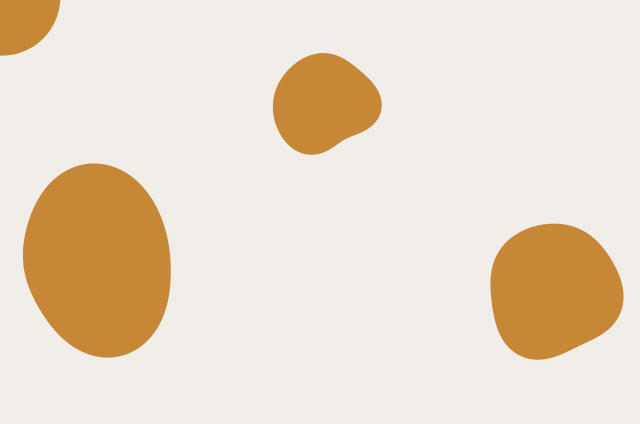
Reproduce this background procedurally as a WebGL 2 fragment shader.

```glsl
#version 300 es
precision highp float;
// Draws a few large, soft ochre pebbles on a plain warm off-white ground.

uniform vec2 u_resolution;
out vec4 fragColor;

const vec3 GROUND = vec3(0.947, 0.935, 0.917);
const vec3 OCHRE = vec3(0.776, 0.531, 0.214);

// Layout in canvas heights: pebbles alternate between two falling rows
const int PEBBLE_COUNT = 4;
const float COLUMN_START = -0.312;
const float COLUMN_STEP = 0.541;
const vec2 ROW_START = vec2(1.0, 0.427);     // upper row, lower row
const vec2 ROW_FALL = vec2(0.125, 0.038);

// Outline of each pebble: mean radius and the weights of four harmonics
const float RADIUS[PEBBLE_COUNT] = float[](0.138, 0.198, 0.119, 0.1576);
const vec4 COS_WEIGHT[PEBBLE_COUNT] = vec4[](
    vec4(0.030, 0.000, 0.000, 0.000),
    vec4(0.016, -0.136, -0.021, 0.014),
    vec4(-0.053, 0.054, 0.069, 0.025),
    vec4(-0.033, -0.001, 0.049, -0.007));
const vec4 SIN_WEIGHT[PEBBLE_COUNT] = vec4[](
    vec4(0.050, 0.000, 0.000, 0.000),
    vec4(-0.012, -0.047, 0.000, 0.011),
    vec4(0.059, 0.049, -0.016, -0.018),
    vec4(0.007, 0.017, -0.011, -0.030));
const vec4 HARMONICS = vec4(1.0, 2.0, 3.0, 4.0);

// Columns are evenly spaced; the first is held at the left edge
vec2 pebbleCentre(int i) {
    float index = float(i);
    int row = i % 2;
    float x = max(0.0, COLUMN_START + COLUMN_STEP * index);
    return vec2(x, ROW_START[row] - ROW_FALL[row] * index);
}

// Approximate signed distance, corrected for the slope of the outline
float pebbleDistance(vec2 p, int i) {
    vec4 angles = HARMONICS * atan(p.y, p.x);
    vec4 c = cos(angles);
    vec4 s = sin(angles);
    float swell = 1.0 + dot(COS_WEIGHT[i], c) + dot(SIN_WEIGHT[i], s);
    float slope = dot(HARMONICS, SIN_WEIGHT[i] * c - COS_WEIGHT[i] * s) / swell;
    return (length(p) - RADIUS[i] * swell) / sqrt(1.0 + slope * slope);
}

void main() {
    vec2 p = gl_FragCoord.xy / u_resolution.y;
    float nearest = 10.0;
    for (int i = 0; i < PEBBLE_COUNT; i++) {
        nearest = min(nearest, pebbleDistance(p - pebbleCentre(i), i));
    }

    // One-pixel smooth edge
    float coverage = clamp(0.5 - nearest * u_resolution.y, 0.0, 1.0);
    fragColor = vec4(mix(GROUND, OCHRE, coverage), 1.0);
}
```
